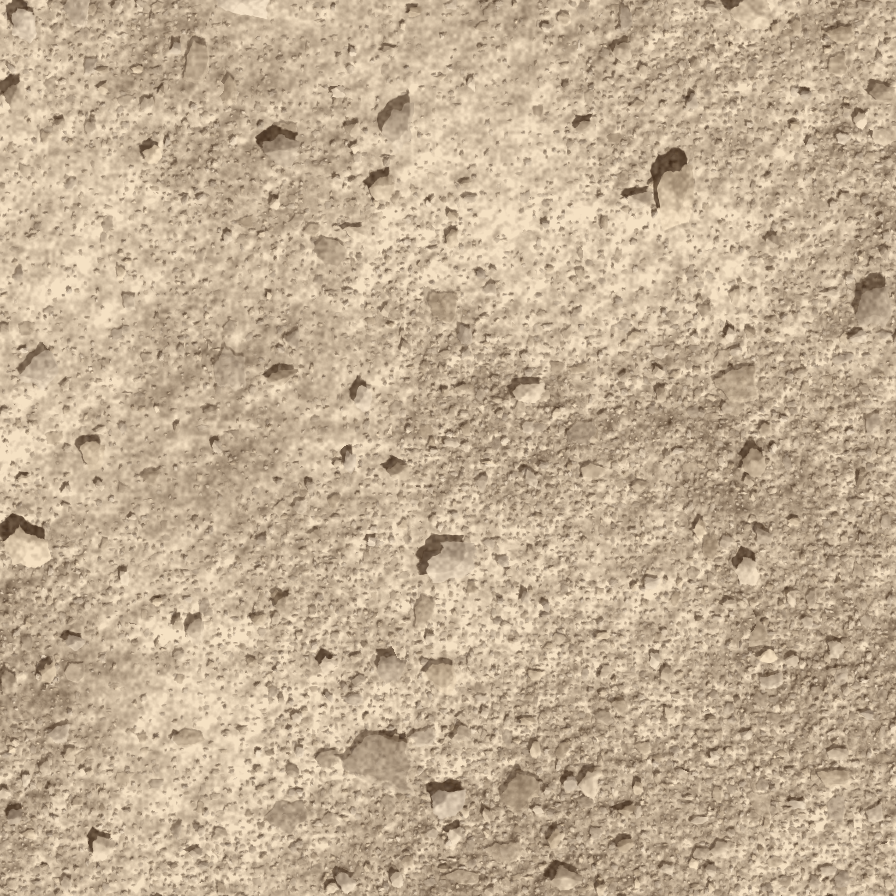
A Shadertoy shader for this texture:

```glsl
// Dry sandy ground strewn with angular gravel and a few larger half-buried stones.
// Noise relief forms the dust; layers of jittered polygons, fine to coarse, form
// the stones, each with a lit body and a shadow cast up and to the left.

#define LIGHT_DIR vec2(0.50, -0.87)
#define SHADE_COLOR vec3(0.30, 0.22, 0.15)
#define SAND_COLOR vec3(0.88, 0.80, 0.69)
#define SAND_TONE 0.87
#define RELIEF 1.05
#define FINEST_CELLS 150.0
#define LAYER_SCALE 0.56
#define STONE_LAYERS 6
#define STONE_CHANCE 0.72
#define SHADOW_LENGTH 0.60
#define BROAD_CONTRAST 0.62
#define EDGE_SOFTNESS 0.0010

const float TAU = 6.28318;

float hash(vec2 p) {
    vec3 q = fract(p.xyx * 0.1031);
    q += dot(q, q.yzx + 33.33);
    return fract((q.x + q.y) * q.z);
}

float noise(vec2 p) {
    vec2 i = floor(p), f = fract(p);
    f = f * f * (3.0 - 2.0 * f);
    float low = mix(hash(i), hash(i + vec2(1, 0)), f.x);
    float high = mix(hash(i + vec2(0, 1)), hash(i + vec2(1, 1)), f.x);
    return mix(low, high, f.y);
}

float fbm(vec2 p) {
    float sum = 0.0, amp = 0.5;
    for (int i = 0; i < 4; i++) {
        sum += amp * noise(p);
        p = mat2(1.6, 1.2, -1.2, 1.6) * p + 17.3;
        amp *= 0.5;
    }
    return sum / 0.9375;
}

// Directional slope of the dust: positive where it faces the light
float slope(vec2 p, float frequency) {
    vec2 q = p * frequency;
    return fbm(q) - fbm(q + LIGHT_DIR * 0.45);
}

// Distances to an irregular convex polygon (x) and to its cast shadow (y)
vec2 stoneAndShadow(vec2 p, vec2 shift, float radius, vec2 seed) {
    vec2 d = vec2(-1.0);
    for (int k = 0; k < 6; k++) {
        vec2 s = seed + float(k) * vec2(7.0, 13.0);
        float angle = (float(k) + 0.75 * hash(s)) * TAU / 6.0;
        vec2 normal = vec2(cos(angle), sin(angle));
        float reach = radius * (0.55 + 0.45 * hash(s + 91.0));
        d = max(d, vec2(dot(p, normal), dot(p - shift, normal)) - reach);
    }
    return d;
}

// Adds one layer of stones; ground.x is tone, ground.y is warmth
vec2 addStones(vec2 ground, vec2 p, float cells, float coarse, float chance, float edge) {
    vec2 home = floor(p * cells);
    for (int j = -1; j <= 1; j++)
    for (int i = -1; i <= 1; i++) {
        vec2 cell = home + vec2(i, j);
        vec2 seed = cell + 211.0 * coarse + 40.0;
        if (hash(seed) > chance) continue;

        vec2 center = cell + 0.2 + 0.6 * vec2(hash(seed + 3.7), hash(seed + 8.1));
        float size = hash(seed + 15.3);
        float radius = mix(0.2, 0.42, size * size) / cells;
        float height = hash(seed + 22.9);
        vec2 q = p - center / cells;
        float stretch = mix(0.75, 1.25, hash(seed + 27.7));
        q *= vec2(stretch, 1.0 / stretch);
        vec2 grain = q / radius * 1.8 + seed;
        q += 0.5 * radius * (vec2(fbm(grain), fbm(grain + 9.0)) - 0.5);
        float skew = 0.5 * (hash(seed + 29.3) - 0.5);
        vec2 shift = -(LIGHT_DIR + vec2(skew, 0.0)) * radius * SHADOW_LENGTH * (0.15 + height);
        vec2 d = stoneAndShadow(q, shift, radius, seed);

        // Cast shadow
        float shadow = 1.0 - smoothstep(-edge, edge * 1.6, d.y);
        float depth = mix(0.62, 0.95, coarse) * (0.45 + 0.55 * height);
        ground.x = mix(ground.x, 0.0, shadow * depth);

        // Lit body with one tilted facet
        float tilt = TAU * (0.27 + 0.3 * (hash(seed + 31.7) - 0.5));
        float ridge = dot(q, vec2(cos(tilt), sin(tilt))) / radius - 0.4 * hash(seed + 37.1);
        float facet = smoothstep(-0.12, 0.12, ridge);
        float tone = 0.94 + 0.3 * (hash(seed + 44.3) - 0.5);
        tone += 0.12 * dot(q, LIGHT_DIR) / radius - 0.28 * facet * height;
        tone += 0.5 * coarse * (fbm(q * 80.0 + seed) - 0.5);
        float body = 1.0 - smoothstep(-edge, edge, d.x);
        body *= mix(0.5, 1.0, height);
        ground = mix(ground, vec2(tone, hash(seed + 52.9) - 0.6), body);
    }
    return ground;
}

void mainImage(out vec4 fragColor, in vec2 fragCoord) {
    vec2 p = fragCoord / iResolution.y;
    float edge = max(EDGE_SOFTNESS, 0.6 / iResolution.y);

    // Smooth pale dust at upper left, clustered gravel at lower right
    float rough = 0.5 + 0.45 * (p.x - p.y) + 2.0 * (fbm(p * 5.5 + 5.0) - 0.5);
    rough = clamp(rough, 0.05, 1.2);

    // Dusty ground
    float tone = SAND_TONE + BROAD_CONTRAST * (fbm(p * 4.0 + 31.0) - 0.5);
    tone += 0.16 * (0.5 - rough);
    tone += RELIEF * (0.4 + 0.6 * rough) * slope(p, 85.0);
    tone += 0.6 * RELIEF * slope(p + 3.0, 26.0);
    vec2 ground = vec2(tone, 0.0);

    // Gravel from fine to coarse
    float cells = FINEST_CELLS;
    for (int i = 0; i < STONE_LAYERS; i++) {
        float coarse = float(i) / float(STONE_LAYERS - 1);
        float cluster = mix(0.2 + 1.3 * rough, 1.0, coarse * coarse);
        float chance = STONE_CHANCE * exp(-2.0 * coarse) * cluster;
        ground = addStones(ground, p, cells, coarse, chance, edge);
        cells *= LAYER_SCALE;
    }

    // Final grain and colour
    ground.x += 0.26 * (noise(p * 250.0) - 0.5);
    vec3 color = mix(SHADE_COLOR, SAND_COLOR, clamp(ground.x, -0.1, 1.14));
    color += ground.y * vec3(0.012, 0.0, -0.025);
    fragColor = vec4(clamp(color, 0.0, 1.0), 1.0);
}
```
